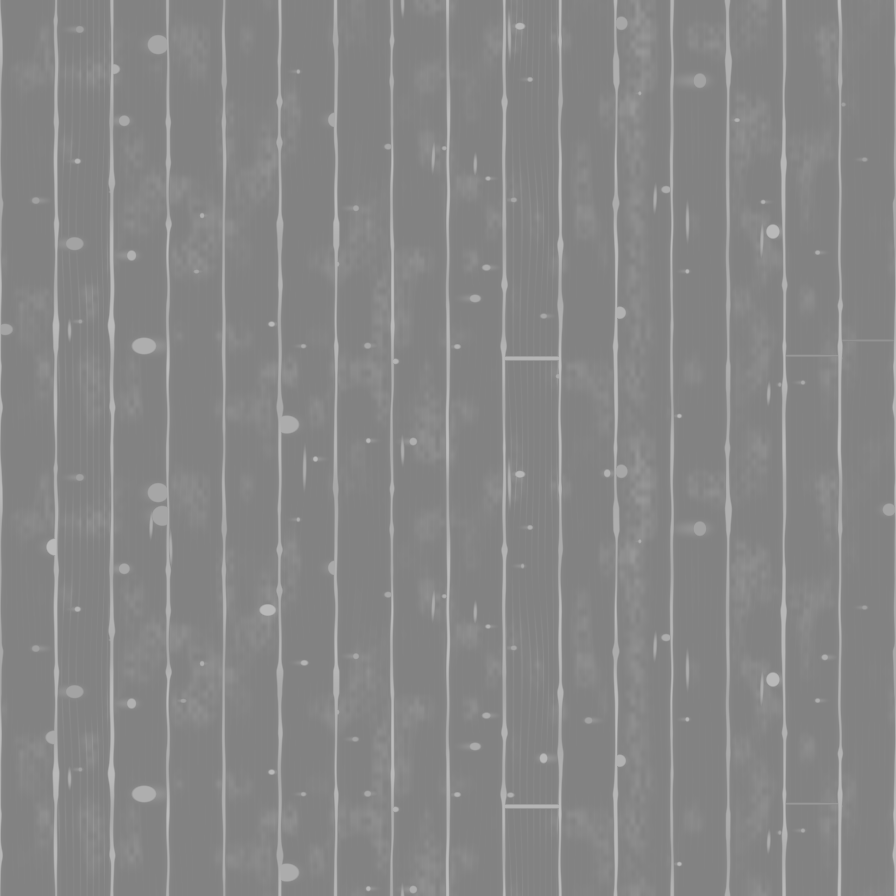
This texture map is drawn by a three.js fragment shader. Its source:

```glsl
// Sixteen upright grey planks with pale worn seams, knots, cracks and faint grain.
varying vec2 vUv;

const float PLANKS = 16.0;
const float TILES_UP = 2.0;
const float KNOT_ROWS = 8.0;
const float SOFT = 0.0012;
const vec3 WOOD = vec3(0.508);
const vec3 BARE = vec3(0.745);

float hash(vec2 p) {
  return fract(sin(dot(p, vec2(127.1, 311.7))) * 43758.5);
}

// Value noise that wraps vertically after a whole number of cells.
float noise(vec2 p, float period) {
  vec2 cell = floor(p);
  vec2 f = fract(p);
  f = f * f * (3.0 - 2.0 * f);
  float low = mod(cell.y, period);
  float high = mod(cell.y + 1.0, period);
  float bottom = mix(hash(vec2(cell.x, low)), hash(vec2(cell.x + 1.0, low)), f.x);
  float top = mix(hash(vec2(cell.x, high)), hash(vec2(cell.x + 1.0, high)), f.x);
  return mix(bottom, top, f.y);
}

float stroke(float offset, float halfWidth) {
  return 1.0 - smoothstep(halfWidth - SOFT, halfWidth + SOFT, abs(offset));
}

float ellipse(vec2 d, vec2 radii) {
  float r = min(radii.x, radii.y);
  return 1.0 - smoothstep(r - SOFT, r + SOFT, length(d / radii) * r);
}

// Long seams: each one wanders, swells and fades along its length.
float seams(vec2 p, float t) {
  float index = floor(p.x * PLANKS + 0.5);
  float id = mod(index, PLANKS) * 7.0;
  float wander = (noise(vec2(id, t * 14.0), 14.0) - 0.5) * 0.0016;
  float swell = pow(noise(vec2(id + 2.0, t * 22.0), 22.0), 7.0) * 0.0025;
  float halfWidth = mix(0.0011, 0.0021, noise(vec2(id + 3.0, t * 9.0), 9.0)) + swell;
  float offset = p.x - index / PLANKS - wander;
  float strength = mix(0.6, 1.0, noise(vec2(id + 4.0, t * 11.0), 11.0));
  float haze = 0.16 * exp(-abs(offset) / 0.003);
  return max(stroke(offset, halfWidth) * strength, haze);
}

// A butt joint across one plank.
float joint(float plank, float target, float y, float height, float halfWidth) {
  float onPlank = 1.0 - step(0.5, abs(plank - target));
  return onPlank * stroke(y - height, halfWidth);
}

// Knots with a one-sided smear, and thin upright cracks.
float knots(vec2 p, float plank) {
  float rows = KNOT_ROWS * TILES_UP;
  float marks = 0.0;
  for (int i = -1; i <= 1; i++) {
    float row = floor(p.y * rows) + float(i);
    float tileRow = mod(row, KNOT_ROWS);
    float differs = step(0.75, hash(vec2(plank + 31.0, tileRow)));
    float seedRow = mix(tileRow, mod(row, rows), differs);
    vec2 seed = vec2(plank, seedRow);
    vec2 place = vec2(hash(seed + 5.3), 0.1 + 0.8 * hash(seed + 9.1));
    vec2 d = p - vec2((plank + place.x) / PLANKS, (row + place.y) / rows);

    float present = step(hash(seed + 3.7), 0.48);
    float r = mix(0.0022, 0.0115, pow(hash(seed + 13.9), 3.0));
    float wide = mix(0.8, 1.5, hash(seed + 17.2));
    float side = place.x < 0.5 ? -1.0 : 1.0;
    float reach = d.x * side > 0.0 ? 3.5 : 1.4;
    vec2 q = d / (r * vec2(reach, 0.9));
    float body = ellipse(d, r * vec2(wide, 1.0)) * mix(0.5, 0.95, hash(seed + 21.4));
    float smear = 0.32 * exp(-dot(q, q));
    marks = max(marks, present * max(body, smear));

    float cracked = step(hash(seed + 27.6), 0.07);
    float crackLength = mix(0.008, 0.022, hash(seed + 33.8));
    vec2 bent = d + vec2(0.012 - 0.1 * d.y * (place.x - 0.5), 0.01);
    marks = max(marks, cracked * 0.7 * ellipse(bent, vec2(0.0018, crackLength)));
  }
  return marks;
}

// Fine fibres, curved growth lines and cloudy rubbed patches.
float grain(vec2 p, float plank, float t) {
  float fibre = noise(vec2(p.x * 256.0, t * 10.0), 10.0);
  float patches = noise(vec2(p.x * 40.0, t * 12.0), 12.0);
  float mottle = noise(vec2(p.x * 170.0, t * 60.0), 60.0);
  float wear = smoothstep(0.55, 0.95, patches) * mottle;

  float bend = noise(vec2(p.x * 30.0, t * 4.0), 4.0);
  float wave = 0.5 + 0.5 * sin(p.x * 900.0 + bend * 9.0);
  float figured = 1.0 - step(0.5, abs(mod(plank, 8.0) - 1.0));
  float growth = pow(wave, 8.0) * mix(0.04, 0.2, figured) * patches;

  float rubbedPlank = 1.0 - step(0.5, abs(plank - 11.0));
  float band = exp(-pow((fract(p.x * PLANKS) - 0.36) / 0.18, 2.0));
  return 0.035 * fibre * patches + 0.22 * wear + growth + rubbedPlank * band * mottle * 0.24;
}

void main() {
  float plank = min(floor(vUv.x * PLANKS), PLANKS - 1.0);
  float t = fract(vUv.y * TILES_UP);
  float joints = 0.85 * joint(plank, 9.0, t / TILES_UP, 0.1, 0.0022);
  joints += 0.4 * joint(plank, 14.0, t / TILES_UP, 0.103, 0.001);
  joints += 0.3 * joint(plank, 15.0, vUv.y, 0.62, 0.001);

  float bare = max(seams(vUv, t), max(knots(vUv, plank), joints));
  bare = max(bare, grain(vUv, plank, t));
  gl_FragColor = vec4(mix(WOOD, BARE, clamp(bare, 0.0, 1.0)), 1.0);
}
```
